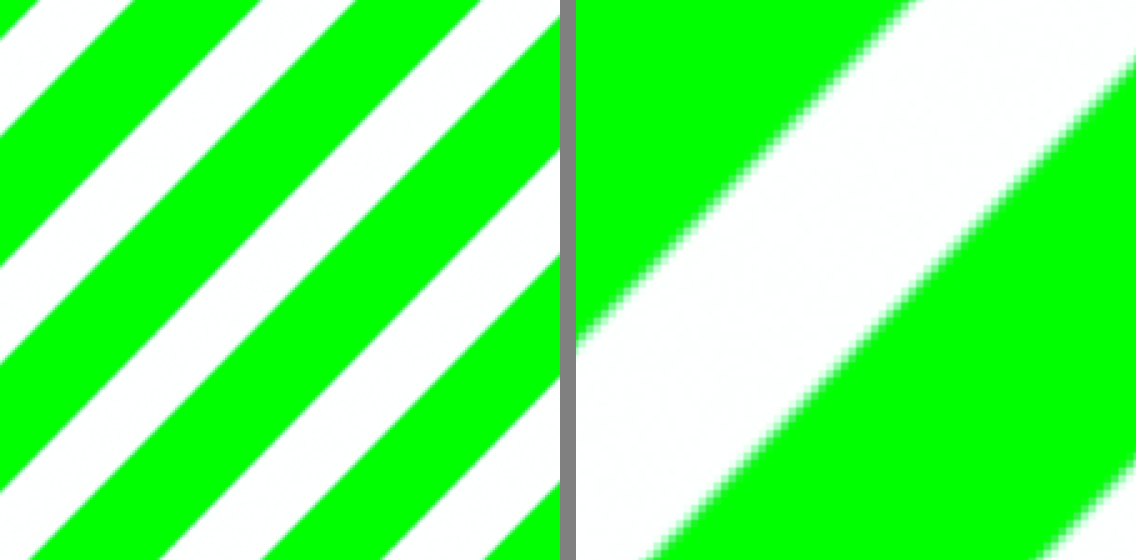
Left, the full canvas; right, a detail of the centre.
This pattern is drawn by a WebGL 1 fragment shader. Its source:

```glsl
precision highp float;

uniform vec2 u_resolution;

const vec3 GREEN = vec3(0.0, 1.0, 0.005);
const vec3 WHITE = vec3(0.995, 1.0, 1.0);

const float SLOPE = 0.976;        // just off the 45 degree diagonal
const float FIRST_STRIPE = 0.0697;
const float PERIOD = 0.3968;
const float NARROW = 0.1685;
const float WIDE = 0.1825;
const float EDGE_BLUR = 0.0095;
const float GRID = 224.0;         // coarse cells that step the edges
const float CELL_SOFTNESS = 0.22; // half width of the blend between cells
const float GRAIN = 0.012;
const float EDGE_GRAIN = 0.3;

float hash(vec2 p) {
    vec3 q = fract(vec3(p.xyx) * 0.1031);
    q += dot(q, q.yzx + 33.33);
    return fract((q.x + q.y) * q.z);
}

// Distance travelled from the top left corner, across the stripes
float acrossStripes(vec2 uv, float slope) {
    return uv.x + slope * (1.0 - uv.y);
}

// Later stripes are slightly wider than the first three
float stripeWidth(float index) {
    return mix(NARROW, WIDE, step(2.5, index));
}

// The middle stripe sits a little early
float stripeShift(float index) {
    return -0.004 * (1.0 - step(0.5, abs(index - 2.0)));
}

// Soft coverage of a band spanning 0 to width
float softBand(float position, float width, float blur) {
    return smoothstep(-blur, blur, position)
         * (1.0 - smoothstep(width - blur, width + blur, position));
}

// White coverage; each period starts a quarter before its stripe
float stripes(float across, float blur) {
    float offset = across - FIRST_STRIPE;
    float index = floor(offset / PERIOD + 0.25);
    float position = offset - index * PERIOD - stripeShift(index);
    return softBand(position, stripeWidth(index), blur);
}

// Coverage of one coarse cell, grainier where it is part covered
float cellCoverage(vec2 cell, float blur) {
    vec2 center = (cell + 0.5) / GRID;
    float coverage = stripes(acrossStripes(center, SLOPE), blur);
    float mixed = coverage * (1.0 - coverage);
    float noise = hash(cell + 7.0) - 0.5;
    return clamp(coverage + noise * (GRAIN * coverage + EDGE_GRAIN * mixed), 0.0, 1.0);
}

// Stepped blend of the four nearest cells
float steppedCoverage(vec2 uv, float blur) {
    vec2 p = uv * GRID - 0.5;
    vec2 cell = floor(p);
    vec2 f = smoothstep(0.5 - CELL_SOFTNESS, 0.5 + CELL_SOFTNESS, p - cell);
    float low = mix(cellCoverage(cell, blur),
                    cellCoverage(cell + vec2(1.0, 0.0), blur), f.x);
    float high = mix(cellCoverage(cell + vec2(0.0, 1.0), blur),
                     cellCoverage(cell + vec2(1.0, 1.0), blur), f.x);
    return mix(low, high, f.y);
}

// Blend with a cool fringe and a slightly dulled green edge
vec3 blendInk(vec3 base, vec3 top, float coverage) {
    vec3 color = mix(base, top, coverage);
    float rest = 1.0 - coverage;
    color.b += 0.32 * coverage * rest;
    color.g -= 0.4 * coverage * rest * rest * rest;
    return color;
}

void main() {
    vec2 uv = gl_FragCoord.xy / u_resolution;
    float pixel = 1.0 / min(u_resolution.x, u_resolution.y);
    float coverage = steppedCoverage(uv, max(EDGE_BLUR, pixel));
    gl_FragColor = vec4(blendInk(GREEN, WHITE, coverage), 1.0);
}
```
